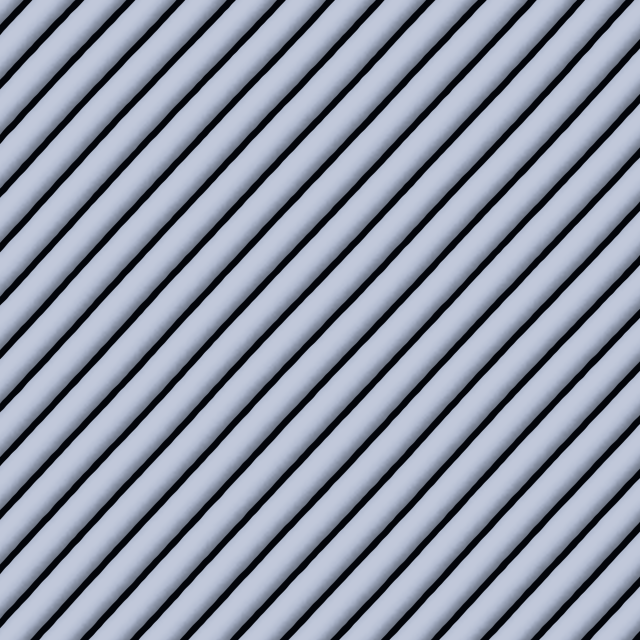
Write a WebGL 2 fragment shader that draws this pattern.

```glsl
#version 300 es
precision highp float;
// Draws rounded pale blue-grey diagonal slats separated by near-black gaps.

#define PERIOD 0.0784       // horizontal distance between gaps
#define LEAN 0.935          // horizontal shift per unit of height
#define OFFSET 0.0456       // first gap along the top edge
#define GAP_WIDTH 0.175     // share of each period
#define WOBBLE 0.07         // slow bend of the slats, in periods
#define ROUGHNESS 0.016     // raggedness of the gap edges, in periods
#define GRAIN 0.035         // speckle in the shading
#define GAP_COLOR vec3(0.008, 0.016, 0.035)
#define SHADE_COLOR vec3(0.43, 0.46, 0.52)
#define MID_COLOR vec3(0.65, 0.69, 0.78)
#define LIGHT_COLOR vec3(0.755, 0.785, 0.855)

uniform vec2 u_resolution;
out vec4 outColor;

float hash(vec2 p) {
    return fract(sin(dot(p, vec2(127.1, 311.7))) * 43758.5453);
}

float valueNoise(vec2 p) {
    vec2 cell = floor(p);
    vec2 f = fract(p);
    f = f * f * (3.0 - 2.0 * f);
    float low = mix(hash(cell), hash(cell + vec2(1.0, 0.0)), f.x);
    float high = mix(hash(cell + vec2(0.0, 1.0)), hash(cell + 1.0), f.x);
    return mix(low, high, f.y);
}

// Shading from the upper-left edge (0) to the lower-right edge (1).
vec3 slatColor(float across, float speckle) {
    float t = across + GRAIN * speckle;
    float lit = smoothstep(-0.16, 0.24, t) * (1.0 - smoothstep(0.38, 0.88, t));
    vec3 color = mix(MID_COLOR, LIGHT_COLOR, lit);
    return mix(color, SHADE_COLOR, smoothstep(0.62, 1.04, t));
}

void main() {
    float canvas = min(u_resolution.x, u_resolution.y);
    vec2 uv = gl_FragCoord.xy / canvas;
    float top = u_resolution.y / canvas;

    // Count periods from the top-left corner, then bend them slightly.
    float phase = (uv.x + (top - uv.y) * LEAN - OFFSET) / PERIOD;
    phase += WOBBLE * (valueNoise(uv * 5.0) - 0.5);
    phase += ROUGHNESS * (valueNoise(uv * 90.0) - 0.5);

    // Signed distance to the nearest gap edge, positive on a slat.
    float cycle = fract(phase);
    float edge = min(cycle, 1.0 - cycle) - 0.5 * GAP_WIDTH;
    float pixel = length(vec2(1.0, LEAN)) / (PERIOD * canvas);
    float slat = smoothstep(-0.7 * pixel, 0.7 * pixel, edge);

    float across = (cycle - 0.5 * GAP_WIDTH) / (1.0 - GAP_WIDTH);
    float speckle = valueNoise(uv * 256.0) - 0.5;
    vec3 color = slatColor(clamp(across, 0.0, 1.0), speckle);

    outColor = vec4(mix(GAP_COLOR, color, slat), 1.0);
}
```
